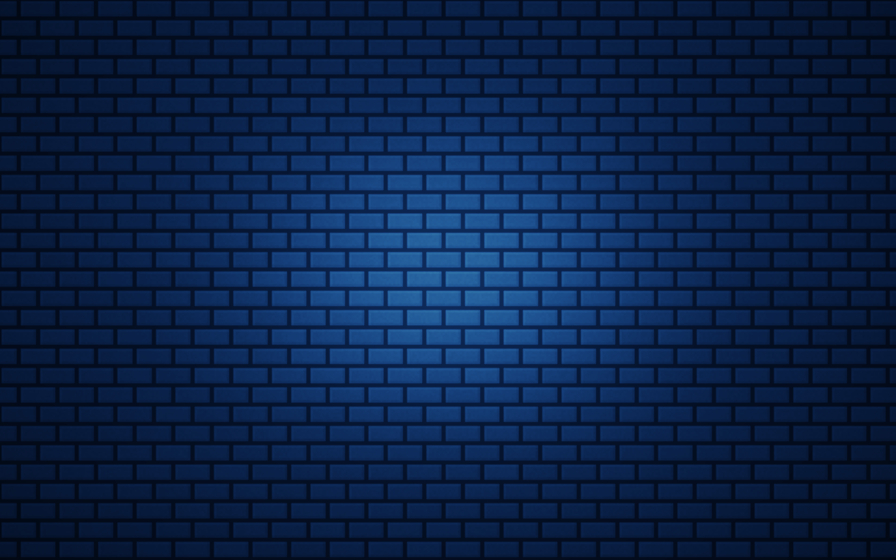
Give the GLSL for this pattern, as a Shadertoy shader.

```glsl
// A blue brick wall in running bond, lit by a soft oval spotlight.
// Bricks are rounded boxes in repeated cells with bevelled rims;
// one light value drives the whole colour ramp from navy to azure.

const float ROWS = 29.0;
const vec2 GLOW_CENTER = vec2(0.802, 0.512);
const vec2 GLOW_STRETCH = vec2(1.3, 1.0);
const vec2 BRICK_HALF = vec2(0.89, 0.395);

float hash(vec2 p) {
    vec3 q = fract(p.xyx * 0.1031);
    q += dot(q, q.yzx + 33.33);
    return fract((q.x + q.y) * q.z);
}

float valueNoise(vec2 p) {
    vec2 cell = floor(p);
    vec2 f = fract(p);
    f = f * f * (3.0 - 2.0 * f);
    float low = mix(hash(cell), hash(cell + vec2(1.0, 0.0)), f.x);
    float high = mix(hash(cell + vec2(0.0, 1.0)), hash(cell + vec2(1.0)), f.x);
    return mix(low, high, f.y);
}

float roundedBox(vec2 p, vec2 halfSize, float radius) {
    vec2 d = abs(p) - halfSize + radius;
    return length(max(d, 0.0)) + min(max(d.x, d.y), 0.0) - radius;
}

// Narrow bright core over a broad falloff
float spotlight(vec2 p) {
    vec2 q = (p - GLOW_CENTER) / GLOW_STRETCH;
    float r2 = dot(q, q);
    return 0.165 * exp(-r2 / 0.80) + 0.235 * exp(-r2 / 0.056);
}

// Light level to blue: red rises late, blue saturates early
vec3 blueRamp(float light) {
    return vec3(light * (0.25 + 0.35 * light),
                light,
                light * (2.5 - 2.3 * light));
}

// Soft band along one inner edge of a brick
float rim(float distanceToEdge, float width) {
    return 1.0 - smoothstep(0.0, width, abs(distanceToEdge - 0.07));
}

// Relative brightness of the wall surface; p in units of canvas height
float brickSurface(vec2 p, float pixel) {
    // Rows count downward; odd and even rows shift by half a brick
    float down = (1.0 - p.y) * ROWS + 0.05;
    float row = floor(down);
    float along = p.x * ROWS * 0.5 + 0.015 + 0.5 * (1.0 - mod(row, 2.0));
    float column = floor(along);
    vec2 local = vec2(2.0 * fract(along) - 1.0, 0.5 - fract(down));

    float edge = max(0.055, 0.7 * pixel * ROWS);
    float box = roundedBox(local, BRICK_HALF, 0.05);
    float brick = 1.0 - smoothstep(-edge, edge, box);

    // Lit upper left bevel, shaded lower right bevel
    float lit = max(rim(BRICK_HALF.y - local.y, 0.11),
                    0.8 * rim(BRICK_HALF.x + local.x, 0.11));
    float shaded = max(rim(BRICK_HALF.y + local.y, 0.11),
                       rim(BRICK_HALF.x - local.x, 0.11));

    float tone = 0.97 + 0.07 * (hash(vec2(column, row) + 7.0) - 0.5);
    float grain = 0.06 * (valueNoise(p * 260.0) - 0.5);
    float face = tone + grain + 0.13 * lit - 0.09 * shaded;
    return mix(0.42, face, brick);
}

void mainImage(out vec4 fragColor, in vec2 fragCoord) {
    vec2 p = fragCoord / iResolution.y;
    float light = spotlight(p) * brickSurface(p, 1.0 / iResolution.y);
    fragColor = vec4(blueRamp(light), 1.0);
}
```
